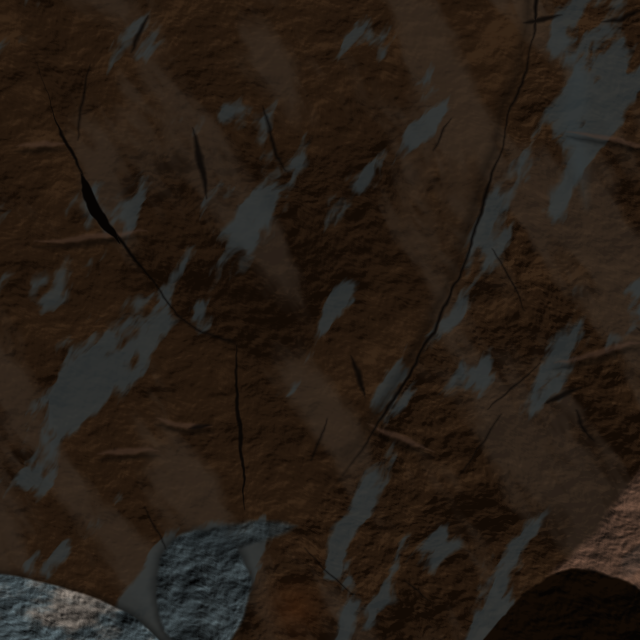
Write a WebGL 2 fragment shader that draws this texture.

```glsl
#version 300 es
precision highp float;

uniform vec2 u_resolution;
out vec4 fragColor;

const vec3 SHADOW = vec3(0.018, 0.011, 0.008);
const vec3 UMBER = vec3(0.070, 0.038, 0.015);
const vec3 BROWN = vec3(0.140, 0.090, 0.050);
const vec3 OCHRE = vec3(0.205, 0.140, 0.085);
const vec3 RUST = vec3(0.240, 0.125, 0.050);
const vec3 DUST = vec3(0.225, 0.185, 0.150);
const vec3 SLATE = vec3(0.195, 0.225, 0.235);
const vec3 PALE = vec3(0.350, 0.325, 0.300);
const vec3 ROSE = vec3(0.285, 0.210, 0.170);
const float RELIEF = 1.1;
const float RELIEF_STEP = 0.004;
const float WARP = 0.035;
const int CRACKS = 22;
const int LEDGES = 7;

float hash(vec2 p) {
  return fract(sin(dot(p, vec2(127.1, 311.7))) * 43758.545);
}

float noise(vec2 p) {
  vec2 i = floor(p), f = fract(p);
  f = f * f * (3.0 - 2.0 * f);
  return mix(mix(hash(i), hash(i + vec2(1, 0)), f.x),
             mix(hash(i + vec2(0, 1)), hash(i + vec2(1, 1)), f.x), f.y);
}

float fbm(vec2 p) {
  float sum = 0.0, amp = 0.5;
  for (int i = 0; i < 5; i++) {
    sum += amp * noise(p);
    p = mat2(0.8, 0.6, -0.6, 0.8) * p * 2.03 + 7.3;
    amp *= 0.52;
  }
  return sum;
}

float rockHeight(vec2 p) {
  return fbm(p * vec2(9.0, 13.0)) + 0.30 * fbm(p * vec2(38.0, 52.0) + 4.0);
}

// Distance to a segment that is widest in its middle
float sliver(vec2 p, vec2 a, vec2 b, float radius) {
  vec2 d = b - a;
  float t = clamp(dot(p - a, d) / dot(d, d), 0.0, 1.0);
  return length(p - a - d * t) - radius * 4.0 * t * (1.0 - t);
}

float cover(float d, float soft) {
  return 1.0 - smoothstep(-soft, soft, d);
}

void main() {
  vec2 p = gl_FragCoord.xy / u_resolution;
  float px = 1.2 / min(u_resolution.x, u_resolution.y);
  vec2 bend = vec2(fbm(p * 9.0), fbm(p * 9.0 + 31.0)) - 0.5;
  vec2 q = p + WARP * bend;

  // Main fault and the seam on its left
  float faultX = 0.49 + 0.611 * (q.y - 0.2) - 0.404 * (q.y - 0.2) * (q.y - 0.56);
  float fault = (q.x - faultX) * 0.87;
  float rightFace = smoothstep(-0.004, 0.012, fault);
  float seamY = 0.75 - 1.573 * (q.x - 0.117) + 3.86 * (q.x - 0.117) * (q.x - 0.26);
  float seam = abs(q.y - seamY) * 0.6;
  float lowerLeft = smoothstep(0.0, 0.03, seamY - q.y) * (1.0 - rightFace);

  // Rock body, lit from the upper left
  float h = rockHeight(q);
  float slope = (h - rockHeight(q + RELIEF_STEP * vec2(-0.6, 0.8))) / RELIEF_STEP;
  float broad = fbm(p * 3.2 + 12.0) - 0.5;
  float tone = 0.42 + 0.75 * broad + 0.35 * (h - 0.62);
  tone += 0.022 * RELIEF * slope * mix(0.75, 1.25, rightFace);
  tone += 0.14 * lowerLeft + 0.12 * cover(length(p - vec2(0.2, 0.8)) - 0.12, 0.2);
  tone -= 0.10 * cover(length((p - vec2(0.5, 0.53)) / vec2(1.4, 0.8)) - 0.1, 0.13);
  tone -= 0.10 * rightFace * smoothstep(0.0, 0.2, fault);
  vec3 col = mix(UMBER, BROWN, smoothstep(0.0, 0.5, tone));
  col = mix(col, OCHRE, smoothstep(0.45, 1.0, tone));

  // Mineral stains drawn out along the bedding
  vec2 bedding = mat2(0.83, 0.56, -0.56, 0.83) * vec2(q.x, -q.y);
  float stain = fbm(bedding * vec2(13.0, 4.0) + 3.0);
  float low = 1.0 - smoothstep(0.25, 0.65, p.y);
  col = mix(col, DUST, 0.55 * smoothstep(0.50, 0.70, stain + 0.07 * low));
  float bloom = fbm(vec2(q.x + q.y * -0.5, q.y * 0.5) * 15.0 + 40.0);
  col = mix(col, SLATE, 0.7 * smoothstep(0.61, 0.70, bloom + 0.05 * low));
  float streak = cover(sliver(q, vec2(0.88, 0.95), vec2(0.92, 0.68), 0.018), 0.014);
  col = mix(col, SLATE, 0.4 * streak);
  col = mix(col, RUST, 0.65 * cover(length(q - vec2(0.46, 0.04)) - 0.025, 0.045));

  // Thin bright ledges with shade beneath
  for (int i = 0; i < LEDGES; i++) {
    vec2 id = vec2(float(i), 5.0);
    vec2 a = vec2(hash(id), 0.15 + 0.75 * hash(id + 11.0));
    vec2 b = a + vec2(0.08 + 0.1 * hash(id + 23.0), 0.08 * (hash(id + 37.0) - 0.5));
    col *= 1.0 - 0.4 * cover(sliver(q + vec2(0.0, 0.009), a, b, 0.005), 0.006);
    col = mix(col, ROSE, 0.5 * cover(sliver(q, a, b, 0.0045), 0.003));
  }

  // Short scattered cracks
  float crack = 0.0;
  for (int i = 0; i < CRACKS; i++) {
    vec2 id = vec2(float(i), 71.0);
    vec2 a = vec2(hash(id), hash(id + 13.0));
    float angle = 3.14 * hash(id + 29.0);
    vec2 b = a + (0.03 + 0.09 * hash(id + 43.0)) * vec2(cos(angle), -sin(angle));
    float width = 0.001 + 0.004 * pow(hash(id + 59.0), 3.0);
    crack = max(crack, 0.75 * cover(sliver(q, a, b, width), px + 0.0015));
  }

  // Long cracks of changing width
  float gap = noise(p * 13.0);
  float seamSpan = smoothstep(0.04, 0.09, q.x) * (1.0 - smoothstep(0.34, 0.37, q.x));
  float seamCrack = cover(seam - 0.0005 - 0.004 * gap * gap, px + 0.001);
  crack = max(crack, 0.9 * seamSpan * seamCrack);
  crack = max(crack, cover(sliver(q, vec2(0.125, 0.73), vec2(0.185, 0.615), 0.009), px));
  crack = max(crack, 0.85 * cover(sliver(q, vec2(0.36, 0.46), vec2(0.385, 0.2), 0.003), 0.002));
  float faultSpan = smoothstep(0.2, 0.36, p.y);
  crack = max(crack, 0.85 * faultSpan * cover(abs(fault) - 0.003 * gap, px + 0.001));
  col *= 1.0 - 0.4 * faultSpan * cover(abs(fault + 0.012) - 0.004, 0.014);
  col = mix(col, SHADOW, crack);

  // Slate boulder and its dark wing
  float grain = 1.0 + 0.035 * slope + 0.7 * broad;
  float boulder = length((q - vec2(0.315, 0.075)) / vec2(0.072, 0.095)) - 1.0;
  float wing = sliver(q, vec2(0.27, 0.15), vec2(0.47, 0.17), 0.021);
  col *= 1.0 - 0.5 * cover(boulder - 0.05, 0.15);
  col = mix(col, SLATE * grain, 0.9 * cover(boulder, 0.05));
  col = mix(col, SLATE * 0.62 * grain, 0.85 * cover(wing, 0.006));

  // Pale slab in the lower left
  float slab = p.y - 0.103 + 0.2 * p.x + 14.0 * pow(p.x, 4.0) + 0.012 * bend.x;
  vec3 slabColor = mix(SLATE * 1.1, PALE, smoothstep(0.38, 0.62, fbm(p * vec2(14.0, 26.0))));
  col *= 1.0 - 0.5 * cover(slab - 0.005, 0.012);
  col = mix(col, slabColor * grain, cover(slab, px * 1.5));

  // Rose ledge over a dark hollow in the lower right
  float rim = q.y - 0.105 + 4.0 * (q.x - 0.92) * (q.x - 0.92);
  float crest = (q.y - 0.09 - 1.3 * (q.x - 0.86)) * 0.61;
  col = mix(col, ROSE * grain, 0.8 * cover(crest, 0.008) * smoothstep(-0.003, 0.003, rim));
  float hollow = cover(rim, 0.003) * step(0.7, p.x);
  col = mix(col, mix(SHADOW, UMBER, clamp(tone * 1.6, 0.0, 1.0)), hollow);

  fragColor = vec4(max(col, SHADOW * 0.5), 1.0);
}
```
